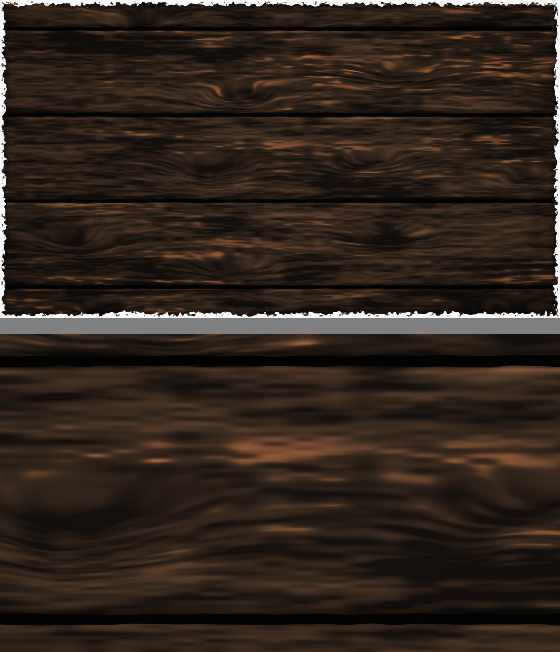
Top, the full canvas; bottom, a detail of the centre.
Write a Shadertoy shader that draws this texture.

```glsl
// Dark stained horizontal wood planks with knots and a torn white border.

float hash(vec2 p) {
    vec3 q = fract(vec3(p.xyx) * 0.1031);
    q += dot(q, q.yzx + 33.33);
    return fract((q.x + q.y) * q.z);
}

float noise(vec2 p) {
    vec2 cell = floor(p), f = fract(p);
    f = f * f * (3.0 - 2.0 * f);
    return mix(mix(hash(cell), hash(cell + vec2(1, 0)), f.x),
               mix(hash(cell + vec2(0, 1)), hash(cell + vec2(1, 1)), f.x), f.y);
}

float fbm(vec2 p) {
    float sum = 0.0, amp = 0.5;
    for (int i = 0; i < 4; i++) {
        sum += amp * noise(p);
        p = p * 2.03 + 17.1;
        amp *= 0.5;
    }
    return sum / 0.9375;
}

vec3 planks(vec2 p, float width, float pixel) {
    const float pitch = 0.2706;
    float row = floor((p.y - 0.097) / pitch);
    float local = p.y - 0.097 - row * pitch;

    // Each knot bends the grain into closed rings around a dark heart
    float grainY = local + 0.035 * (fbm(vec2(p.x * 1.6, local * 6.0) + row * 31.7) - 0.5);
    float heart = 0.0;
    for (int i = 0; i < 3; i++) {
        float k = float(i);
        vec2 knot = vec2(mod(0.24 + 0.53 * sin(0.92 * row) + 0.5 * k, width),
                         pitch * (0.5 - 0.15 * row + 0.28 * sin(4.6 * k * (1.0 + row))));
        vec2 d = vec2(p.x, local) - knot;
        d += 0.025 * (vec2(noise(p * 14.0), noise(p * 14.0 + 50.0)) - 0.5);
        float strength = 1.0 - 0.22 * k;
        grainY += 0.045 * strength * exp(-dot(d / vec2(0.13, 0.036), d / vec2(0.13, 0.036)));
        heart += strength * exp(-dot(d / vec2(0.065, 0.022), d / vec2(0.065, 0.022)));
    }

    // Growth rings, fibres and short pores, from broad to fine
    vec2 g = vec2(p.x, grainY + row * 3.7);
    float rings = noise(g * vec2(2.0, 75.0));
    float fibres = noise(g * vec2(9.0, 125.0) + 9.0);
    float pores = noise(g * vec2(32.0, 210.0) + 23.0);
    float bands = fbm(g * vec2(2.5, 22.0) + 41.0);
    float tone = 0.5 + 0.5 * (rings - 0.5) + 0.65 * (fibres - 0.5)
               + 0.6 * (pores - 0.5) + 0.7 * (bands - 0.5);
    float stain = fbm(p * vec2(4.0, 13.0) + row * 7.0);
    tone -= 0.55 * heart * (0.4 + stain);
    tone -= 0.5 * smoothstep(0.55, 0.8, stain);
    tone = clamp(tone, 0.0, 1.2);

    vec3 color = mix(vec3(0.07, 0.055, 0.045), vec3(0.285, 0.2, 0.14), tone);

    // Worn orange streaks gather in patches
    float worn = smoothstep(0.42, 0.75, fbm(p * vec2(2.5, 8.0) + 70.0 + row * 5.0));
    color += vec3(0.36, 0.18, 0.075) * worn * smoothstep(0.58, 1.05, tone);

    // Black seam with a soft shadow above and a lit bevel below
    float below = pitch - local;
    float seam = min(local, below);
    color += vec3(0.12, 0.07, 0.035) * fibres * smoothstep(0.006, 0.009, below)
           * (1.0 - smoothstep(0.009, 0.016, below));
    color *= 0.55 + 0.45 * smoothstep(0.004, 0.02, local);
    seam += 0.002 * (noise(vec2(p.x * 40.0, row)) - 0.5);
    color = mix(vec3(0.012, 0.01, 0.009), color,
                smoothstep(0.0055 - pixel * 0.6, 0.0055 + pixel * 0.6, seam));

    // Darker toward the sides
    vec2 c = (p - vec2(0.5 * width, 0.5)) / vec2(width, 1.0);
    return color * (1.12 - 0.9 * dot(c, c));
}

void mainImage(out vec4 fragColor, in vec2 fragCoord) {
    vec2 p = fragCoord / iResolution.y;
    float width = iResolution.x / iResolution.y;
    float pixel = 1.0 / iResolution.y;

    vec3 color = planks(p, width, pixel);

    // Torn border: coarse bites, fine crumbs and loose specks
    vec2 toEdge = min(p, vec2(width, 1.0) - p);
    float edge = min(toEdge.x, toEdge.y);
    float tear = edge - 0.0135 + 0.018 * (fbm(p * 38.0) - 0.5)
               + 0.013 * (noise(p * 120.0) - 0.5);
    float paper = 1.0 - smoothstep(-pixel * 0.7, pixel * 0.7, tear);
    float speck = smoothstep(0.78, 0.9, noise(p * 150.0 + 8.0));
    paper *= 1.0 - 0.7 * speck * smoothstep(0.002, 0.008, edge);
    color *= 0.6 + 0.4 * smoothstep(0.0, 0.018, tear);

    fragColor = vec4(mix(color, vec3(0.975), paper), 1.0);
}
```
